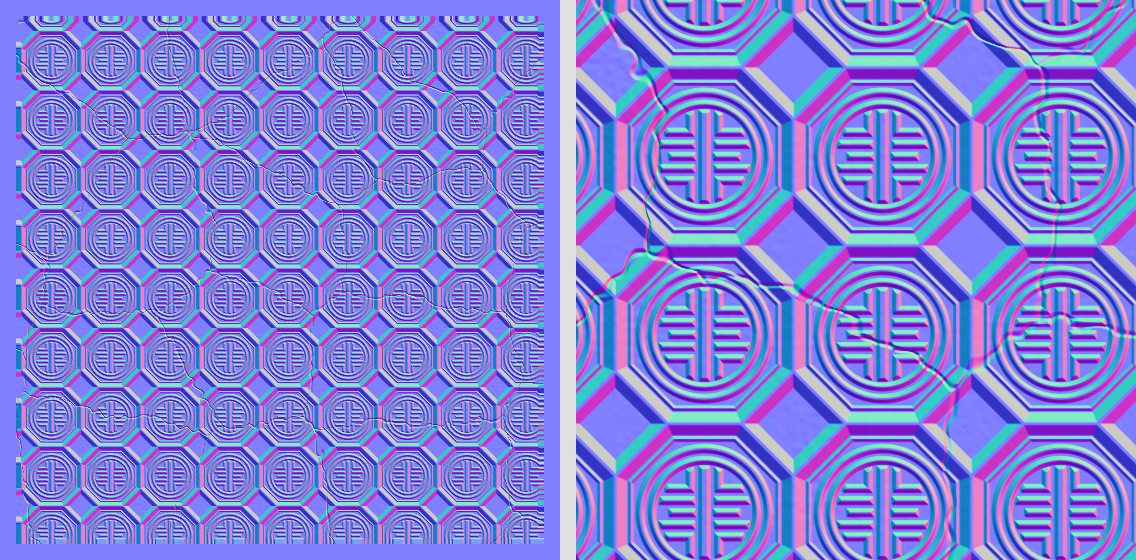
Left: the whole. Right: its middle third, enlarged.
Give the GLSL for this texture map, as a three.js fragment shader.

```glsl
varying vec2 vUv;

#define PITCH 0.106
#define FIRST_CENTRE vec2(0.0918, 0.0435)
#define MARGIN 0.0286
#define STREAK_MIN 0.0365
#define STREAK_MAX 0.9625
#define BEVEL 0.009
#define RELIEF 0.046
#define FRAME_SLOPE 1.65
#define CRACK_CELLS vec2(3.2, 4.6)
#define CRACK_WIDTH 0.0022
#define CRACK_DEPTH 0.042
#define GRAIN 0.004

vec2 hash2(vec2 p) {
  vec3 q = fract(p.xyx * vec3(0.1031, 0.1030, 0.0973));
  q += dot(q, q.yzx + 33.33);
  return fract((q.xx + q.yz) * q.zy);
}

float noise(vec2 p) {
  vec2 i = floor(p), f = fract(p);
  f = f * f * (3.0 - 2.0 * f);
  float low = mix(hash2(i).x, hash2(i + vec2(1.0, 0.0)).x, f.x);
  float high = mix(hash2(i + vec2(0.0, 1.0)).x, hash2(i + 1.0).x, f.x);
  return mix(low, high, f.y);
}

// Raised where the signed distance is negative
float raised(float d) {
  return 1.0 - smoothstep(-BEVEL, BEVEL, d);
}

float bar(vec2 p, vec2 centre, vec2 halfSize) {
  vec2 d = abs(p - centre) - halfSize;
  return max(d.x, d.y);
}

// Symmetric fretwork, folded into one quadrant
float fretwork(vec2 p) {
  float d = bar(p, vec2(0.0), vec2(0.024, 0.260));
  d = min(d, bar(p, vec2(0.125, 0.0), vec2(0.070, 0.015)));
  d = min(d, bar(p, vec2(0.160, 0.068), vec2(0.100, 0.015)));
  d = min(d, bar(p, vec2(0.140, 0.136), vec2(0.076, 0.015)));
  d = min(d, bar(p, vec2(0.080, 0.190), vec2(0.016, 0.065)));
  return max(d, length(p) - 0.255);
}

// Tile height, in units of the pitch
float tileHeight(vec2 uv) {
  vec2 p = abs(fract((uv - FIRST_CENTRE) / PITCH + 0.5) - 0.5);
  float octagon = max(max(p.x, p.y), (p.x + p.y) * 0.7071);
  float frame = -FRAME_SLOPE * clamp(abs(octagon - 0.5), 0.010, 0.064);
  float bead = raised(abs(octagon - 0.414) - 0.007);
  float r = length(p);
  float medallion = raised(abs(r - 0.360) - 0.016);
  medallion += raised(abs(r - 0.294) - 0.014);
  medallion += raised(fretwork(p));
  return frame + RELIEF * (medallion + 0.6 * bead);
}

// Distance to the nearest border between warped, scattered cells
float crackDistance(vec2 uv) {
  vec2 warp = vec2(noise(uv * 15.0), noise(uv * 15.0 + 37.0)) - 0.5;
  vec2 jag = vec2(noise(uv * 90.0 + 11.0), noise(uv * 90.0 + 59.0)) - 0.5;
  vec2 q = (uv + warp * 0.025 + jag * 0.010) * CRACK_CELLS;
  vec2 cell = floor(q), nearest = vec2(9.0), second = vec2(9.0);
  for (int y = -2; y <= 2; y++) {
    for (int x = -2; x <= 2; x++) {
      vec2 id = cell + vec2(float(x), float(y));
      vec2 seed = (id + 0.1 + 0.8 * hash2(id + 17.0) - q) / CRACK_CELLS;
      if (dot(seed, seed) < dot(nearest, nearest)) {
        second = nearest;
        nearest = seed;
      } else if (dot(seed, seed) < dot(second, second)) {
        second = seed;
      }
    }
  }
  return dot(0.5 * (nearest + second), normalize(second - nearest));
}

// Cracks and surface grain
float wearHeight(vec2 uv) {
  float strength = 0.4 + 0.6 * noise(uv * 23.0 + 5.0);
  float crack = 1.0 - smoothstep(0.0, CRACK_WIDTH, crackDistance(uv));
  float grain = noise(uv * 280.0) * noise(uv * 19.0 + 71.0);
  return GRAIN * grain - CRACK_DEPTH * strength * crack;
}

void main() {
  // Tiles stretch into streaks beyond the clamped square
  vec2 tileUv = clamp(vUv, STREAK_MIN, STREAK_MAX);
  vec2 dx = vec2(0.0007, 0.0), dy = dx.yx;
  vec2 slope = vec2(
    tileHeight(tileUv + dx) - tileHeight(tileUv - dx)
      + wearHeight(vUv + dx) - wearHeight(vUv - dx),
    tileHeight(tileUv + dy) - tileHeight(tileUv - dy)
      + wearHeight(vUv + dy) - wearHeight(vUv - dy)
  ) * PITCH / (2.0 * dx.x);
  slope /= PITCH * PITCH / 0.0112;

  // Plain border
  vec2 edge = abs(vUv - 0.5) - (0.5 - MARGIN);
  float inside = 1.0 - smoothstep(-0.001, 0.001, max(edge.x, edge.y));
  vec3 normal = normalize(vec3(-slope * inside, 1.0));
  gl_FragColor = vec4(0.5 + 0.5 * normal, 1.0);
}
```
